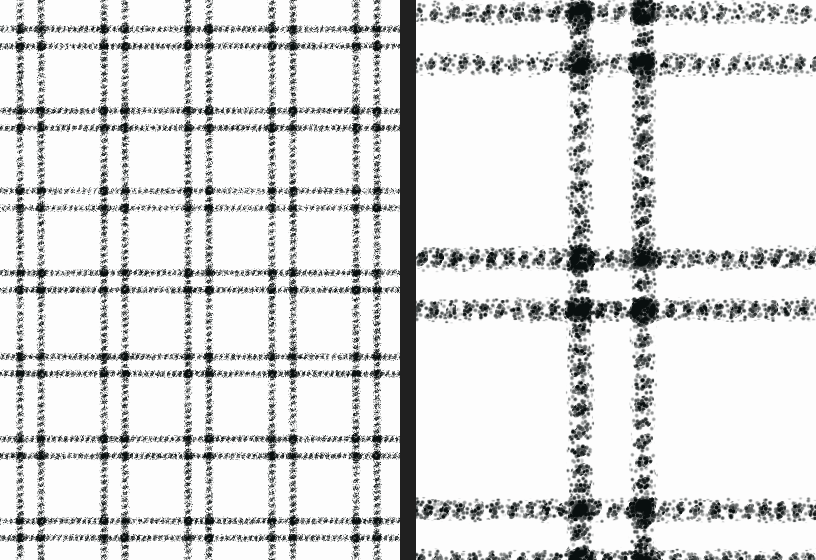
Left, the full canvas; right, a detail of the centre.
This pattern is drawn by a WebGL 1 fragment shader. Its source:

```glsl
precision highp float;
// Double-line windowpane check, stippled in dark dashes with loose grain on white.

uniform vec2 u_resolution;

#define VIEW_HEIGHT 768.0             // design units down the canvas
#define PERIOD vec2(115.2, 112.4)     // repeat of the check
#define PAIR_CENTRE vec2(41.5, 51.7)  // first pair, from the top left
#define HALF_GAP vec2(14.4, 11.7)     // half the distance between paired lines
#define HALF_WIDTH vec2(7.1, 6.6)     // half the stippled line width
#define DASH_PITCH vec2(9.2, 7.7)     // dash spacing on upright and level lines
#define DASH_SLANT 0.03
#define GRAIN 1.5                     // size of one speck cell
#define HALO_DENSITY 0.4
#define DASH_DENSITY 0.6
#define PAPER vec3(0.994)
#define INK vec3(0.035, 0.058, 0.058)

vec3 hash3(vec2 p) {
  vec3 q = vec3(dot(p, vec2(127.1, 311.7)),
                dot(p, vec2(269.5, 183.3)),
                dot(p, vec2(419.2, 371.9)));
  return fract(sin(q) * 43758.5);
}

// Signed distance to the nearer line of a pair (x) and that line's id (y).
vec2 pairedLine(float offset, float index, float halfGap) {
  float side = offset < 0.0 ? -1.0 : 1.0;
  return vec2(offset - side * halfGap, index * 2.0 + side * 0.5);
}

// Ink density (x) and soft line mask (y) of one dashed line.
vec2 dashedLine(float across, float along, float pitch, float halfWidth, float id) {
  float wobble = 0.08 * sin(along * 0.13 + id * 2.3) + 0.04 * sin(along * 0.41 + id * 5.1);
  float phase = fract(along / pitch + across * DASH_SLANT + id * 0.37 + wobble) - 0.5;
  float dashShape = length(vec2(phase / 0.4, across / (halfWidth * 0.72)));
  float dash = 1.0 - smoothstep(0.35, 1.1, dashShape);
  float halo = 1.0 - smoothstep(0.55, 1.05, abs(across) / halfWidth);
  float wear = 1.0 + 0.08 * sin(along * 0.031 + id * 3.7) + 0.05 * sin(along * 0.083 + id);
  return vec2((HALO_DENSITY * halo + DASH_DENSITY * dash) * wear, halo);
}

// Cellular specks: more, larger and darker dots where the density is high.
float stipple(vec2 p, float density, float pixel) {
  vec2 cell = floor(p / GRAIN);
  vec2 local = fract(p / GRAIN);
  float radius = mix(0.36, 0.74, clamp(density, 0.0, 1.0));
  float soft = clamp(0.5 * pixel / GRAIN, 0.36, 0.5);
  float ink = 0.0;
  for (int j = -1; j <= 1; j++) {
    for (int i = -1; i <= 1; i++) {
      vec2 neighbour = vec2(float(i), float(j));
      vec3 rnd = hash3(cell + neighbour);
      float dist = length(neighbour + rnd.xy - local);
      float speck = 1.0 - smoothstep(radius - soft, radius + soft, dist);
      float present = smoothstep(rnd.z - 0.06, rnd.z + 0.06, density - 0.06);
      float tone = min(0.2 + 0.5 * fract(rnd.z * 37.0 + rnd.x) + 0.4 * density, 1.0);
      ink = max(ink, speck * present * tone);
    }
  }
  return ink;
}

void main() {
  float pixel = VIEW_HEIGHT / u_resolution.y;
  vec2 p = vec2(gl_FragCoord.x, u_resolution.y - gl_FragCoord.y) * pixel;

  // Locate the nearest pair each way; the middle rows drift up a little.
  vec2 index = floor((p - PAIR_CENTRE) / PERIOD + 0.5);
  vec2 offset = p - PAIR_CENTRE - index * PERIOD;
  float fromMiddle = index.y - 2.5;
  offset.y += 3.7 * exp(-fromMiddle * fromMiddle);

  vec2 upright = pairedLine(offset.x, index.x, HALF_GAP.x);
  vec2 level = pairedLine(offset.y, index.y, HALF_GAP.y);
  vec2 v = dashedLine(upright.x - 0.4, p.y, DASH_PITCH.x, HALF_WIDTH.x, upright.y);
  vec2 h = dashedLine(level.x, p.x, DASH_PITCH.y, HALF_WIDTH.y, level.y + 17.0);

  // One row is printed paler than the rest.
  float fromPale = index.y - 2.0;
  h.x *= 1.0 - 0.15 * exp(-3.0 * fromPale * fromPale);

  // Crossings fill in to dark, ragged knots.
  float density = max(v.x, h.x) + 0.65 * v.y * h.y;
  float ink = stipple(p, density, pixel);
  ink = max(ink, smoothstep(0.85, 1.5, density));

  gl_FragColor = vec4(mix(PAPER, INK, ink), 1.0);
}
```
